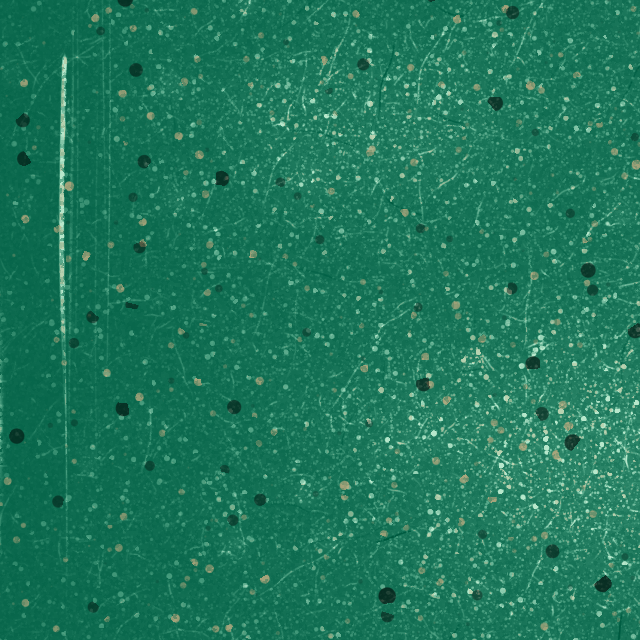
Write a Shadertoy shader that draws this texture.

```glsl
#define DEEP vec3(0.035, 0.405, 0.298)
#define MID vec3(0.27, 0.61, 0.49)
#define PALE vec3(0.72, 0.91, 0.80)
#define TAN vec3(0.74, 0.67, 0.50)
#define GRAIN_FREQ 210.0
#define GRAIN_GAIN 0.62
#define SCRATCH_WIDTH 0.0009
#define SCRATCH_GAIN 0.75
#define SCRATCH_LAYERS 5

vec3 hash3(vec2 p) {
    vec3 q = fract(p.xyx * vec3(0.1031, 0.1030, 0.0973));
    q += dot(q, q.yxz + 33.33);
    return fract((q.xxy + q.yzz) * q.zyx);
}

// Cellular noise: distance to the nearest point, and its random value
vec2 cellular(vec2 p) {
    vec2 cell = floor(p);
    vec2 nearest = vec2(9.0, 0.0);
    for (int j = -1; j <= 1; j++)
    for (int i = -1; i <= 1; i++) {
        vec2 id = cell + vec2(i, j);
        vec3 h = hash3(id);
        float d = length(id + h.xy - p);
        if (d < nearest.x) nearest = vec2(d, h.z);
    }
    return nearest;
}

// Scattered grains; a higher rarity leaves fewer bright ones
float grains(vec2 uv, float freq, float rarity) {
    vec2 c = cellular(uv * freq);
    float aa = 0.8 * freq / iResolution.y;
    float size = pow(c.y, rarity);
    float radius = 0.5 * size;
    return size * (1.0 - smoothstep(radius - aa, radius + aa, c.x));
}

float blob(vec2 uv, vec2 center, vec2 size) {
    vec2 q = (uv - center) / size;
    return exp(-dot(q, q));
}

// Amount of abrasion: two worn areas, a cleaner left edge, small scuffs
float wearAt(vec2 uv) {
    float wear = 0.20 + 0.20 * smoothstep(0.1, 0.9, uv.x);
    wear += 0.65 * blob(uv, vec2(0.97, 0.29), vec2(0.30, 0.19));
    wear += 0.38 * blob(uv, vec2(0.56, 0.80), vec2(0.24, 0.12));
    wear += 0.22 * blob(uv, vec2(0.62, 0.34), vec2(0.13, 0.06));
    wear += 0.05 * sin(uv.x * 17.0 + 3.0 * sin(uv.y * 11.0)) * sin(uv.y * 19.0 + uv.x * 8.0);
    vec2 scuff = cellular(uv * 9.0 + 4.0);
    wear += 0.40 * step(0.82, scuff.y) * (1.0 - smoothstep(0.0, 0.32, scuff.x));
    return wear * mix(0.4, 1.0, smoothstep(0.0, 0.3, uv.x));
}

float stroke(float d, float width) {
    float px = 1.0 / iResolution.y;
    return 1.0 - smoothstep(max(width - px, 0.0), width + px, d);
}

// Bent, tapered scratches, one per cell, leaning up to the right
float scratches(vec2 uv, float freq, float seed, float spread) {
    vec2 p = uv * freq, cell = floor(p);
    float best = 0.0;
    for (int j = -1; j <= 1; j++)
    for (int i = -1; i <= 1; i++) {
        vec2 id = cell + vec2(i, j);
        vec3 h = hash3(id + seed), k = hash3(id + seed + 57.3);
        vec2 center = id + h.xy, at = center / freq;
        float lean = 1.0 - 0.5 * smoothstep(0.5, 1.0, at.x) * smoothstep(0.4, 0.8, at.y);
        float angle = lean + spread * (h.z - 0.5);
        float c = cos(angle), s = sin(angle);
        vec2 q = mat2(c, -s, s, c) * (p - center);
        q.y += 0.7 * (k.x - 0.5) * q.x * q.x + 0.02 * sin(q.x * 9.0 + k.y * 6.28);
        float reach = mix(0.2, 0.85, k.y * k.y);
        float taper = 1.0 - smoothstep(0.4 * reach, reach, abs(q.x));
        float line = stroke(abs(q.y) / freq, SCRATCH_WIDTH * (0.3 + k.z));
        best = max(best, line * taper * k.z * k.z);
    }
    return best;
}

// Upright marks near the left edge: one ragged gouge and faint drag lines
float gouges(vec2 uv, float rough) {
    float x = 0.101 - 0.005 * sin((uv.y - 0.35) * 5.5) + 0.0012 * (rough - 0.5);
    float span = smoothstep(0.33, 0.62, uv.y) * (1.0 - smoothstep(0.905, 0.92, uv.y));
    float total = span * (0.45 + 0.7 * rough) * stroke(abs(uv.x - x), 0.0035 * span);
    for (int i = 0; i < 8; i++) {
        vec3 h = hash3(vec2(i, 7.0));
        float lineX = 0.08 + 0.13 * h.x + 0.003 * sin(uv.y * 5.0 + h.y * 6.0);
        float fade = 1.0 - smoothstep(0.1, 0.4, abs(uv.y - 0.3 - 0.7 * h.y));
        total += 0.4 * h.z * fade * (0.3 + rough) * stroke(abs(uv.x - lineX), 0.0008);
    }
    return total + 0.6 * rough * blob(uv, vec2(0.0, 0.36), vec2(0.004, 0.12));
}

void mainImage(out vec4 fragColor, in vec2 fragCoord) {
    vec2 uv = fragCoord / iResolution.y;
    float wear = wearAt(uv);
    vec2 fine = cellular(uv * GRAIN_FREQ + 31.0);

    // Painted ground and fine abrasion
    float tone = 0.20 * wear - 0.01 + 0.09 * (fine.y - 0.5) * (0.4 + wear);
    tone += GRAIN_GAIN * wear * grains(uv, GRAIN_FREQ, 2.0);
    tone += 0.9 * (0.25 + wear) * grains(uv + 0.37, 0.5 * GRAIN_FREQ, 7.0);

    // Scratches from long to short, broken up by the grain
    float marks = 0.0;
    for (int n = 0; n < SCRATCH_LAYERS; n++) {
        float k = float(n);
        marks += scratches(uv, 4.0 * pow(1.75, k), 13.0 * k, 1.0 + 0.6 * k);
    }
    float broken = mix(0.35, 1.0, smoothstep(0.15, 0.8, fine.y));
    tone += SCRATCH_GAIN * marks * broken * (0.2 + wear);
    tone += gouges(uv, fine.y);

    // Dark cuts and pits
    float cuts = scratches(uv + 0.53, 8.0, 91.0, 2.5);
    tone -= 0.22 * cuts * smoothstep(0.2, 0.5, wear);
    float pits = grains(uv + 0.71, 36.0, 26.0);

    // Tone to paint colour, with bare tan flecks
    vec3 color = mix(DEEP, MID, clamp(tone / 0.4, -0.3, 1.0));
    color = mix(color, PALE, clamp((tone - 0.4) / 0.6, 0.0, 1.0));
    float chips = grains(uv + 0.19, 65.0, 22.0) * (0.5 + 0.5 * fine.y);
    float warm = 0.35 * smoothstep(0.3, 0.7, tone) * step(0.6, hash3(floor(uv * 90.0)).x);
    color = mix(color, TAN, clamp(chips + warm, 0.0, 0.85));
    color *= 1.0 - 0.6 * pits;
    fragColor = vec4(color, 1.0);
}
```
